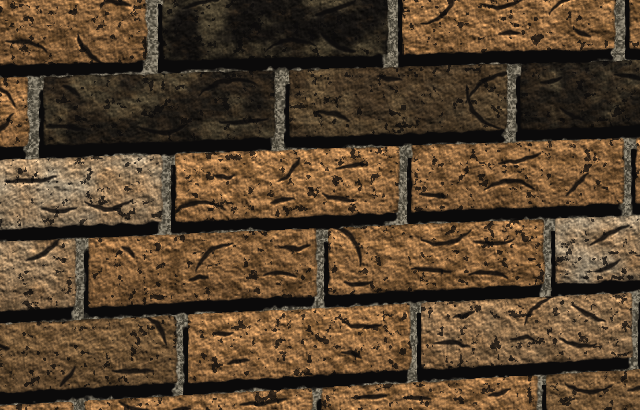
Reproduce this texture procedurally as a WebGL 1 fragment shader.

```glsl
precision highp float;
uniform vec2 u_resolution;

const float COURSES = 5.0;
const vec2 TO_LIGHT = vec2(0.5, -0.86);
const vec3 CLAY = vec3(0.57, 0.415, 0.26);
const vec3 DEEP_CLAY = vec3(0.37, 0.265, 0.155);
const vec3 OLIVE = vec3(0.25, 0.22, 0.16);
const vec3 SOOT = vec3(0.06, 0.055, 0.05);
const vec3 PALE = vec3(0.61, 0.57, 0.49);
const vec3 MORTAR = vec3(0.42, 0.39, 0.32);
const vec3 SHADOW = vec3(0.045, 0.04, 0.04);

struct Brick {
  vec2 id;        // column, course
  vec2 local;     // offset from the brick centre, y down
  vec2 halfSize;
  float dist;     // negative inside the face
};

float hash(vec2 p) {
  vec3 q = fract(p.xyx * vec3(0.1031, 0.1030, 0.0973));
  q += dot(q, q.yzx + 33.33);
  return fract((q.x + q.y) * q.z);
}

float noise(vec2 p) {
  vec2 i = floor(p), f = fract(p);
  f = f * f * (3.0 - 2.0 * f);
  return mix(mix(hash(i), hash(i + vec2(1, 0)), f.x),
             mix(hash(i + vec2(0, 1)), hash(i + vec2(1, 1)), f.x), f.y);
}

float fbm(vec2 p) {
  float sum = 0.0, weight = 0.533;
  for (int i = 0; i < 4; i++) {
    sum += weight * noise(p);
    p = p * 2.03 + 17.3;
    weight *= 0.5;
  }
  return sum;
}

// Running bond, tilted and narrowing slightly towards the right
Brick layBrick(vec2 p) {
  float v = (p.y - 0.945 + 0.0273 * p.x) / (1.0 - 0.0074 * p.x) + 1.0;
  float course = floor(v);
  float across = p.x + 0.00984 * (p.x - 3.56) * (p.x - 3.56);
  float pitch = 2.917 - 0.0163 * course;
  float fromThird = course - 3.29;
  float start = 4.919 + 0.059 * course
    - mod(course, 2.0) * (1.087 + 0.071 * fromThird * fromThird);
  float column = floor((across - start) / pitch);
  float joint = 0.18 - 0.014 * course;

  Brick b;
  b.id = vec2(column, course);
  b.halfSize = 0.5 * vec2(pitch - joint, 0.85);
  b.local = vec2(across - start - column * pitch, v - course) - b.halfSize;
  vec2 q = abs(b.local) - b.halfSize + 0.04;
  b.dist = length(max(q, 0.0)) + min(max(q.x, q.y), 0.0) - 0.04;
  return b;
}

// Distance to the nearest of a few bent, tapering cuts in a face
float cutDistance(vec2 local, vec2 id) {
  float nearest = 1.0;
  for (int i = 0; i < 6; i++) {
    float n = float(i);
    vec2 seed = id * 7.0 + vec2(n * 13.0 + 60.0, n * 5.0 + 31.0);
    vec2 jitter = vec2(hash(seed), hash(seed + 3.7)) - 0.5;
    vec2 slot = vec2(mod(n, 3.0) - 1.0, floor(n / 3.0) - 0.5);
    vec2 q = local - slot * vec2(0.88, 0.42) - jitter * vec2(0.5, 0.16);
    float turn = 2.0 * hash(seed + 8.1) - 1.0;
    float angle = 0.25 * turn + 0.75 * turn * turn * turn;
    q = mat2(cos(angle), -sin(angle), sin(angle), cos(angle)) * q;
    float reach = mix(0.1, 0.36, hash(seed + 5.3));
    q.y += (hash(seed + 9.9) - 0.5) * 2.6 * (q.x * q.x - 0.04);
    float taper = 1.0 - 0.7 * min(q.x * q.x / (reach * reach), 1.0);
    float d = length(vec2(max(abs(q.x) - reach, 0.0), q.y)) - 0.026 * taper;
    nearest = min(nearest, d + step(0.85, hash(seed + 2.2)));
  }
  return nearest;
}

float isBrick(vec2 id, vec2 wanted) {
  return 1.0 - step(0.5, distance(id, wanted));
}

// x: sooty burn, y: pale bloom
vec2 firing(vec2 id) {
  float burntCourse = (1.0 - step(0.5, abs(id.y - 1.0))) * step(-1.5, id.x);
  float burn = isBrick(id, vec2(-1, 0)) + burntCourse * (0.68 + 0.2 * abs(id.x))
    + 0.4 * isBrick(id, vec2(-2, 4)) + 0.35 * isBrick(id, vec2(1, 5));
  float bloom = 0.8 * isBrick(id, vec2(-2, 2)) + 0.55 * isBrick(id, vec2(-2, 3))
    + 0.85 * isBrick(id, vec2(1, 3)) + 0.3 * isBrick(id, vec2(0, 4));
  return vec2(burn, bloom);
}

float relief(vec2 p) {
  return fbm(p * vec2(9.0, 12.0)) + 0.25 * noise(p * 42.0);
}

vec3 brickFace(Brick b, vec2 p, float blur) {
  vec2 fired = firing(b.id);
  float patches = fbm(p * 3.1 + b.id * 4.0);
  float grain = fbm(p * vec2(8.0, 13.0) + 40.0);
  vec3 color = mix(DEEP_CLAY, CLAY, smoothstep(0.22, 0.62, grain));
  color *= 0.92 + 0.16 * hash(b.id + 51.0);
  color = mix(color, PALE, clamp(fired.y * (0.1 + 1.1 * patches), 0.0, 1.0));
  vec3 burnt = mix(OLIVE, SOOT, fired.x * smoothstep(0.25, 0.6, patches));
  color = mix(color, burnt, clamp(fired.x * (0.65 + 0.7 * grain), 0.0, 0.97));

  // Raking light, pits and worn edges
  color *= 1.0 + 1.5 * (relief(p) - relief(p + TO_LIGHT * 0.03));
  color *= 0.9 + 0.2 * noise(p * 60.0);
  float pits = smoothstep(0.67, 0.73, fbm(p * 13.0 + 9.0));
  color = mix(color, SHADOW, 0.75 * pits);
  color *= 1.0 - 0.12 * b.local.y / b.halfSize.y;

  // Cuts: shaded hollow with a lit lower lip
  vec2 wobble = 0.03 * vec2(noise(p * 14.0), noise(p * 14.0 + 50.0));
  float cut = cutDistance(b.local + wobble, b.id);
  float lip = cutDistance(b.local + wobble + TO_LIGHT * 0.03, b.id);
  color *= 1.0 + 0.3 * (1.0 - smoothstep(-blur, blur + 0.01, lip));
  return mix(color, SHADOW, 0.88 * (1.0 - smoothstep(-blur, blur + 0.008, cut)));
}

vec3 mortarBed(vec2 p, float blur) {
  float grit = 0.6 * noise(p * 38.0) + 0.4 * noise(p * 75.0);
  vec3 color = mix(MORTAR * 0.6, PALE, smoothstep(0.2, 0.85, grit));
  // Shadow thrown down and left by the raised bricks
  float reach = 0.09 + 0.1 * fbm(p * vec2(2.0, 5.0) + 7.0);
  Brick caster = layBrick(p + vec2(0.05, -reach));
  float ragged = caster.dist + 0.05 * (noise(p * 17.0) - 0.5);
  return mix(color, SHADOW, 1.0 - smoothstep(-blur, blur + 0.012, ragged));
}

void main() {
  float blur = COURSES / u_resolution.y;
  vec2 p = gl_FragCoord.xy * blur;
  p.y = COURSES - p.y;

  Brick b = layBrick(p);
  float edge = b.dist + 0.055 * (fbm(p * 8.0) - 0.45);
  float face = 1.0 - smoothstep(-blur, blur, edge);
  vec3 brick = brickFace(b, p, blur);
  brick *= mix(0.72, 1.0, smoothstep(0.0, 0.035, -edge));
  gl_FragColor = vec4(mix(mortarBed(p, blur), brick, face), 1.0);
}
```
